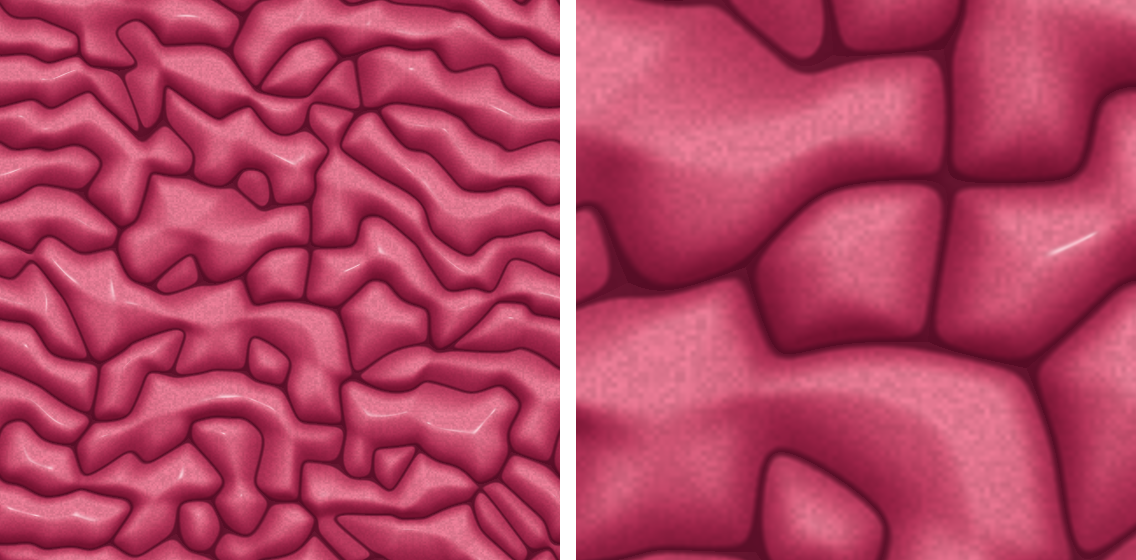
Left: the whole. Right: its middle third, enlarged.
Write a Shadertoy shader that draws this texture.

```glsl
// Glossy crimson folds: winding puffy ridges parted by dark creases, tiling.

const float TAU = 6.2831853;
const vec2 GRID = vec2(13.0, 12.0);  // fold cells across and up
const float DRIFT = 3.0;             // rows the folds sink across one tile
const float FAMILIES = 3.0;          // divides both the row count and the drift
const float FOCUS = 6.5;             // higher gives sharper crests and corners

float hash(vec2 p) {
    return fract(sin(dot(p, vec2(127.1, 311.7))) * 43758.5453);
}

// Value noise that wraps after a whole number of cells.
float tiledNoise(vec2 uv, float cells) {
    vec2 p = uv * cells;
    vec2 i = floor(p);
    vec2 f = fract(p);
    f = f * f * (3.0 - 2.0 * f);
    vec2 a = mod(i, cells);
    vec2 b = mod(i + 1.0, cells);
    return mix(mix(hash(a), hash(vec2(b.x, a.y)), f.x),
               mix(hash(vec2(a.x, b.y)), hash(b), f.x), f.y);
}

// Wraps a cell of the slanted grid into the base tile.
vec2 wrapCell(vec2 cell) {
    float turns = floor(cell.x / GRID.x);
    return vec2(cell.x - turns * GRID.x, mod(cell.y - turns * DRIFT, GRID.y));
}

// Gentle periodic bending of the canvas.
vec2 bend(vec2 uv) {
    return uv + 0.020 * vec2(sin(TAU * (2.0 * uv.y + uv.x)),
                             sin(TAU * (2.0 * uv.x - uv.y) + 1.3))
              + 0.006 * sin(TAU * (vec2(3.0, 4.0) * uv.yx + uv) + 2.1);
}

// Families of scattered seeds compete; creases lie where two of them balance.
// Returns the slope in xy and the distance from the crease in z, in cells.
vec3 foldField(vec2 uv) {
    vec2 q = vec2(uv.x * GRID.x, uv.y * GRID.y + DRIFT * uv.x);
    vec2 home = floor(q);
    vec3 weight = vec3(1e-20);
    vec3 pullX = vec3(0.0);
    vec3 pullY = vec3(0.0);
    for (int y = -2; y <= 2; y++) {
        for (int x = -2; x <= 2; x++) {
            vec2 cell = home + vec2(x, y);
            vec2 id = wrapCell(cell);
            vec2 jitter = vec2(hash(id + 3.7), hash(id + 19.3));
            vec2 d = q - cell - mix(vec2(0.06, 0.1), vec2(0.94, 0.9), jitter);
            d = vec2(d.x * GRID.y / GRID.x, d.y - DRIFT * d.x / GRID.x);
            float swapped = step(hash(id + 41.9), 0.2);
            float family = mod(id.y + swapped, FAMILIES);
            vec3 member = step(abs(vec3(0.0, 1.0, 2.0) - family), vec3(0.5));
            vec3 w = member * exp(-FOCUS * dot(d, d));
            weight += w;
            pullX += d.x * w;
            pullY += d.y * w;
        }
    }
    // The strongest family owns the ridge; the others together bound it.
    vec3 owner = vec3(0.0, 0.0, 1.0);
    if (weight.x >= max(weight.y, weight.z)) owner = vec3(1.0, 0.0, 0.0);
    else if (weight.y >= weight.z) owner = vec3(0.0, 1.0, 0.0);
    vec3 rest = 1.0 - owner;
    float own = dot(weight, owner);
    float rival = dot(weight, rest);
    vec2 slope = vec2(dot(pullX, rest), dot(pullY, rest)) / rival
               - vec2(dot(pullX, owner), dot(pullY, owner)) / own;
    return vec3(slope, max(log(own) - log(rival), 0.0) / (2.0 * FOCUS));
}

// Flesh colours from shadow to lit crest.
vec3 fleshRamp(float tone) {
    float t = clamp((tone - 0.05) / 0.22, 0.0, 4.0);
    vec3 c = mix(vec3(0.46, 0.07, 0.19), vec3(0.59, 0.13, 0.27), clamp(t, 0.0, 1.0));
    c = mix(c, vec3(0.70, 0.21, 0.35), clamp(t - 1.0, 0.0, 1.0));
    c = mix(c, vec3(0.80, 0.33, 0.45), clamp(t - 2.0, 0.0, 1.0));
    return mix(c, vec3(0.88, 0.46, 0.56), clamp(t - 3.0, 0.0, 1.0));
}

// Narrow wet glint around one facing direction.
float glint(vec3 normal, vec3 facing, float sharpness) {
    return pow(max(dot(normal, normalize(facing)), 0.0), sharpness);
}

void mainImage(out vec4 fragColor, in vec2 fragCoord) {
    vec2 uv = fragCoord / iResolution.xy;
    vec3 fold = foldField(bend(uv));
    float height = fold.z;

    // Puffy profile: steep by the crease, flatter at the crest.
    vec3 normal = normalize(vec3(-fold.xy * 1.5 * exp(-height / 0.4), 1.0));

    // Light from above, with shade gathered beside the creases.
    float diffuse = max(dot(normal, normalize(vec3(0.08, 0.5, 0.86))), 0.0);
    float openness = mix(0.5, 1.0, smoothstep(0.0, 0.32, height));
    float tone = diffuse * openness + 0.08 * (tiledNoise(uv, 18.0) - 0.5);
    vec3 color = fleshRamp(tone);

    // Fine skin grain, strongest in the light.
    float grain = tiledNoise(uv, 320.0) - 0.5;
    color *= 1.0 + grain * mix(0.06, 0.15, clamp(tone, 0.0, 1.0));

    // Thin dark crease.
    float creaseDistance = height / max(length(fold.xy), 0.25);
    float crease = 1.0 - smoothstep(0.0, 0.06, creaseDistance);
    color = mix(color, vec3(0.30, 0.04, 0.13), 0.75 * crease);

    // Broken highlights along the crests.
    float wet = smoothstep(0.35, 0.7, tiledNoise(uv + 0.37, 13.0));
    float shine = glint(normal, vec3(0.06, 0.26, 1.0), 240.0) * wet;
    shine *= smoothstep(0.2, 0.4, height);
    color = mix(color, vec3(1.0, 0.86, 0.89), 0.8 * shine);

    fragColor = vec4(clamp(color, 0.0, 1.0), 1.0);
}
```
